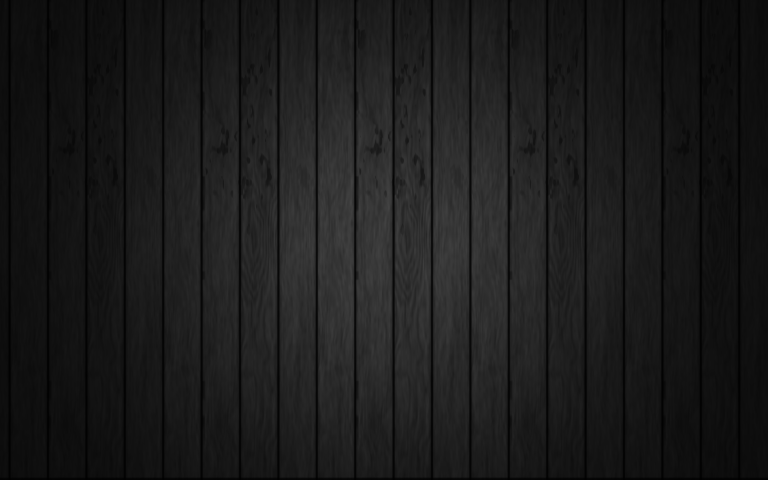
A Shadertoy shader for this texture:

```glsl
// Dark vertical wooden planks lit by a soft oval glow at the centre.
// Boards repeat across the canvas; their grain is stretched value noise
// with thin streaks, faint rings and stains, shaded by seams and the glow.

#define PLANK_WIDTH 0.05
#define FIRST_SEAM 0.0125
#define BOARD_KINDS 4.0
#define GLOW_CENTER vec2(0.505, 0.5)
#define GLOW_SQUASH 0.66
#define GLOW_FALLOFF 10.0
#define GLOW_LEVEL 0.176
#define AMBIENT_LEVEL 0.045
#define GRAIN_CONTRAST 0.36
#define STREAK_CONTRAST 0.3
#define SEAM_DEPTH 0.8
#define STAIN_DEPTH 0.4

float hash(vec2 p) {
    return fract(sin(dot(p, vec2(12.9898, 78.233))) * 43758.5453);
}

float valueNoise(vec2 p) {
    vec2 cell = floor(p);
    vec2 f = fract(p);
    f = f * f * (3.0 - 2.0 * f);
    float low = mix(hash(cell), hash(cell + vec2(1.0, 0.0)), f.x);
    float high = mix(hash(cell + vec2(0.0, 1.0)), hash(cell + vec2(1.0)), f.x);
    return mix(low, high, f.y);
}

// Layered fibres, each octave finer than the last
float fibres(vec2 p) {
    float sum = 0.0;
    float weight = 0.4;
    vec2 scale = vec2(5.0, 5.0);
    for (int i = 0; i < 3; i++) {
        sum += weight * valueNoise(p * scale + float(i) * 17.3);
        scale *= vec2(1.9, 2.6);
        weight *= 0.8;
    }
    return sum / 0.976;
}

// Thin wavy streaks running along the board
float streaks(vec2 p) {
    float fine = valueNoise(p * vec2(22.0, 34.0));
    float hair = valueNoise(p * vec2(25.0, 90.0) + 41.0);
    return 0.55 * fine + 0.45 * hair - 0.5;
}

// Arched growth rings, clearest on one kind of board
float rings(vec2 p, float kind) {
    float bend = valueNoise(p * vec2(2.0, 6.0) + kind * 9.0);
    float fine = valueNoise(p * vec2(7.0, 30.0) + kind * 5.0);
    float phase = abs(p.x - 0.35) * 6.0 + bend * 4.0 + fine * 0.9;
    float strength = kind == 2.0 ? 0.08 : 0.035;
    return strength * sin(6.2832 * phase);
}

// Ragged stains gathered in the upper half, and nicks beside one seam
float stains(vec2 p, float kind) {
    float blotch = valueNoise(p * vec2(9.0, 42.0) + kind * 31.0);
    blotch += 0.4 * (valueNoise(p * vec2(21.0, 95.0)) - 0.5);
    float patches = valueNoise(p * vec2(1.5, 6.0) + kind * 13.0);
    float upper = smoothstep(0.45, 0.65, p.y);
    float amount = smoothstep(0.66, 0.92, blotch) * smoothstep(0.4, 0.7, patches);
    amount *= mix(0.25, 1.0, upper) * (kind == 1.0 || kind == 2.0 ? 1.0 : 0.3);
    float nick = smoothstep(0.65, 0.85, valueNoise(vec2(3.0, p.y * 40.0)));
    nick *= 1.0 - smoothstep(0.05, 0.12, p.x);
    return max(amount, kind == 1.0 ? nick : 0.0);
}

void mainImage(out vec4 fragColor, in vec2 fragCoord) {
    vec2 uv = fragCoord / iResolution.xy;

    // Board layout
    float across = (uv.x - FIRST_SEAM) / PLANK_WIDTH;
    float kind = mod(floor(across), BOARD_KINDS);
    vec2 board = vec2(fract(across), uv.y);
    float pixel = 1.0 / (iResolution.x * PLANK_WIDTH);

    // Wood surface
    vec2 grainPos = board + vec2(kind * 7.0, kind * 3.7);
    grainPos.x += 0.14 * (valueNoise(grainPos * vec2(1.5, 11.0)) - 0.5);
    float wood = 1.0 + GRAIN_CONTRAST * (fibres(grainPos) - 0.5);
    wood += STREAK_CONTRAST * streaks(grainPos) + rings(board, kind);
    wood *= 1.0 - STAIN_DEPTH * stains(board, kind);
    wood *= 0.97 + 0.06 * cos(kind * 1.5708);

    // Narrow grooves with a soft shade and a faint bevel beside them
    float edge = min(board.x, 1.0 - board.x);
    float seam = 1.0 - smoothstep(0.005, 0.03 + 0.8 * pixel, edge);
    float shade = 1.0 - smoothstep(0.0, 0.13, edge);
    float bevel = smoothstep(0.06, 0.1, edge) * (1.0 - smoothstep(0.1, 0.17, edge));
    wood *= (1.0 - SEAM_DEPTH * seam) * (1.0 - 0.12 * shade + 0.06 * bevel);

    // Oval light and the thin shadow along the bottom
    vec2 fromGlow = (uv - GLOW_CENTER) * vec2(1.0, GLOW_SQUASH);
    float light = AMBIENT_LEVEL + GLOW_LEVEL * exp(-GLOW_FALLOFF * dot(fromGlow, fromGlow));
    light *= mix(0.25, 1.0, smoothstep(0.002, 0.007, uv.y));

    fragColor = vec4(vec3(clamp(light * wood, 0.0, 1.0)), 1.0);
}
```
